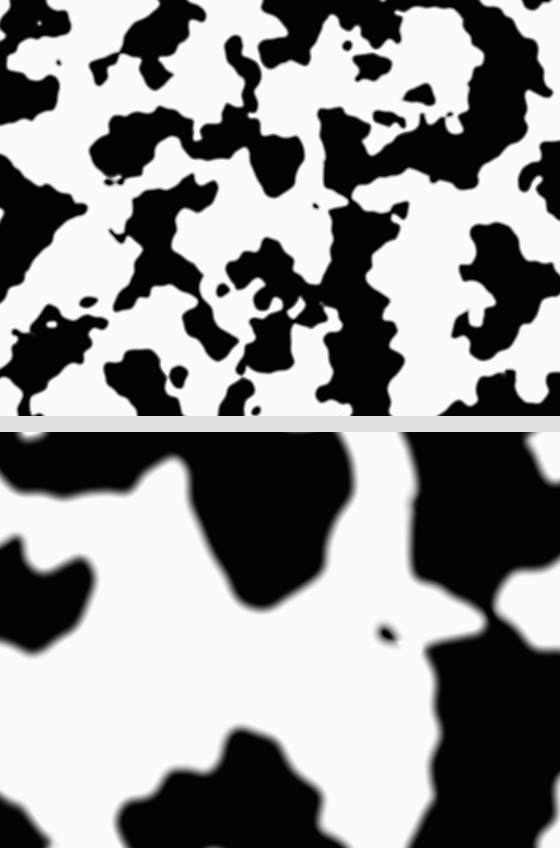
Top: the whole. Bottom: its middle third, enlarged.
Write a Shadertoy shader that draws this pattern.

```glsl
// Integer hash giving a random unit vector per lattice cell
vec2 randomDirection(ivec2 cell) {
    uint h = uint(cell.x + 512) * 1597u ^ uint(cell.y + 512) * 51749u;
    h = (h ^ (h >> 15)) * 73244475u;
    h = (h ^ (h >> 13)) * 73244475u;
    h ^= h >> 16;
    float angle = float(h & 65535u) / 65536.0 * 6.28319;
    return vec2(cos(angle), sin(angle));
}

float gradientNoise(vec2 p) {
    ivec2 cell = ivec2(floor(p));
    vec2 f = fract(p);
    vec2 fade = f * f * f * (f * (f * 6.0 - 15.0) + 10.0);
    float a = dot(randomDirection(cell), f);
    float b = dot(randomDirection(cell + ivec2(1, 0)), f - vec2(1, 0));
    float c = dot(randomDirection(cell + ivec2(0, 1)), f - vec2(0, 1));
    float d = dot(randomDirection(cell + ivec2(1, 1)), f - vec2(1, 1));
    return mix(mix(a, b, fade.x), mix(c, d, fade.x), fade.y);
}

// Three rotated octaves: broad islands, lobes, then lumpy outlines
float terrain(vec2 p) {
    const mat2 turn = mat2(1.6, 1.2, -1.2, 1.6);
    float height = 0.0, weight = 1.0;
    p = p * 6.0 + vec2(7.3, 2.6);
    for (int octave = 0; octave < 3; octave++) {
        height += weight * gradientNoise(p);
        p = turn * p + vec2(13.7, 5.1);
        weight *= 0.5;
    }
    return height + 0.06;
}

void mainImage(out vec4 fragColor, in vec2 fragCoord) {
    vec2 p = fragCoord / iResolution.y;

    // Height over slope approximates the distance to the outline
    vec2 e = vec2(0.002, 0.0);
    float height = terrain(p);
    vec2 slope = vec2(terrain(p + e.xy) - terrain(p - e.xy),
                      terrain(p + e.yx) - terrain(p - e.yx)) / (2.0 * e.x);
    float outline = height / max(length(slope), 2.0);

    // Soft black and white threshold
    float paper = smoothstep(-0.006, 0.006, outline);
    fragColor = vec4(vec3(mix(0.012, 0.985, paper)), 1.0);
}
```
